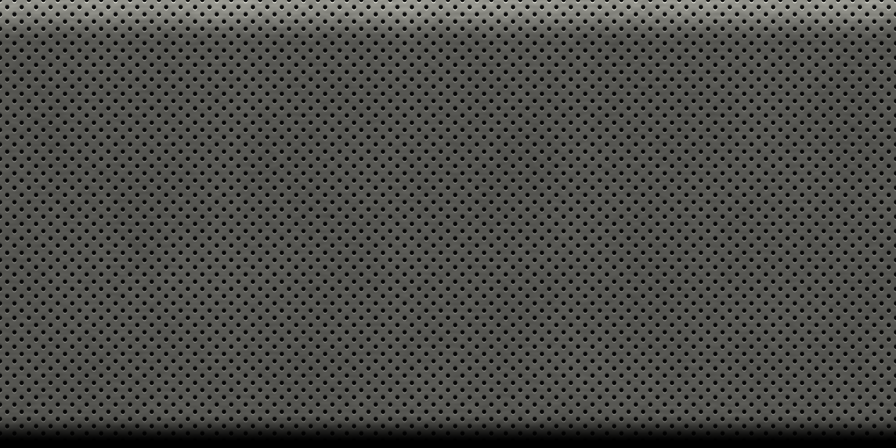
A Shadertoy shader for this texture:

```glsl
const vec2 REPEATS = vec2(62.0, 31.0);    // staggered cells across and down
const float HOLE_RADIUS = 0.145;          // in cells
const float RIM_OFFSET = 0.085;           // vertical shift of the rim light, in cells
const vec3 METAL = vec3(0.335, 0.335, 0.318);
const vec3 HOLE = vec3(0.025, 0.025, 0.024);
const vec3 RIM_LIGHT = vec3(0.53, 0.53, 0.51);
const vec3 RIM_SHADE = vec3(0.22, 0.22, 0.21);
const float CLOUD_AMOUNT = 0.14;
const float GRAIN_AMOUNT = 0.14;
const float TOP_GLOW = 0.72;
const vec2 TOP_BAND = vec2(0.905, 0.995);
const vec2 BOTTOM_BAND = vec2(0.012, 0.075);

vec2 hashGradient(vec2 cell) {
    vec2 h = vec2(dot(cell, vec2(127.1, 311.7)), dot(cell, vec2(269.5, 183.3)));
    return 2.0 * fract(sin(h) * 43758.5) - 1.0;
}

float gradientNoise(vec2 p) {
    vec2 i = floor(p), f = fract(p);
    vec2 u = f * f * f * (f * (f * 6.0 - 15.0) + 10.0);
    vec2 e = vec2(0.0, 1.0);
    float low = mix(dot(hashGradient(i), f),
                    dot(hashGradient(i + e.yx), f - e.yx), u.x);
    float high = mix(dot(hashGradient(i + e.xy), f - e.xy),
                     dot(hashGradient(i + e.yy), f - e.yy), u.x);
    return mix(low, high, u.y);
}

float clouds(vec2 p) {
    float sum = 0.0, amplitude = 0.6;
    for (int octave = 0; octave < 3; octave++) {
        sum += amplitude * gradientNoise(p);
        p = p * 2.03 + 17.3;
        amplitude *= 0.5;
    }
    return sum;
}

// Offset from the nearest hole centre of the staggered grid
vec2 nearestHole(vec2 p) {
    vec2 a = fract(p) - 0.5;
    vec2 b = fract(p + 0.5) - 0.5;
    return dot(a, a) < dot(b, b) ? a : b;
}

float discMask(vec2 p, float radius, float softness) {
    return 1.0 - smoothstep(-softness, softness, length(p) - radius);
}

void mainImage(out vec4 fragColor, in vec2 fragCoord) {
    vec2 uv = fragCoord / iResolution.xy;
    vec2 plane = fragCoord / iResolution.y;
    float softness = 0.75 * REPEATS.y / iResolution.y;

    // Brushed metal with faint stains
    float tone = 1.0 + CLOUD_AMOUNT * clouds(plane * vec2(5.0, 4.0));
    tone += GRAIN_AMOUNT * gradientNoise(plane * vec2(28.0, 115.0));
    vec3 color = METAL * tone;

    // Punched holes: shaded upper lip, lit lower lip, dark core
    vec2 offset = nearestHole(uv * REPEATS);
    vec2 shift = vec2(0.0, RIM_OFFSET);
    color = mix(color, RIM_SHADE, 0.65 * discMask(offset - shift, HOLE_RADIUS, softness));
    color = mix(color, RIM_LIGHT, 0.85 * discMask(offset + shift, HOLE_RADIUS, softness));
    color = mix(color, HOLE, discMask(offset, HOLE_RADIUS, softness));

    // Rolled edges: glow at the top, shadow at the bottom
    color *= 1.0 + TOP_GLOW * smoothstep(TOP_BAND.x, TOP_BAND.y, uv.y);
    color *= smoothstep(BOTTOM_BAND.x, BOTTOM_BAND.y, uv.y);

    fragColor = vec4(color, 1.0);
}
```
